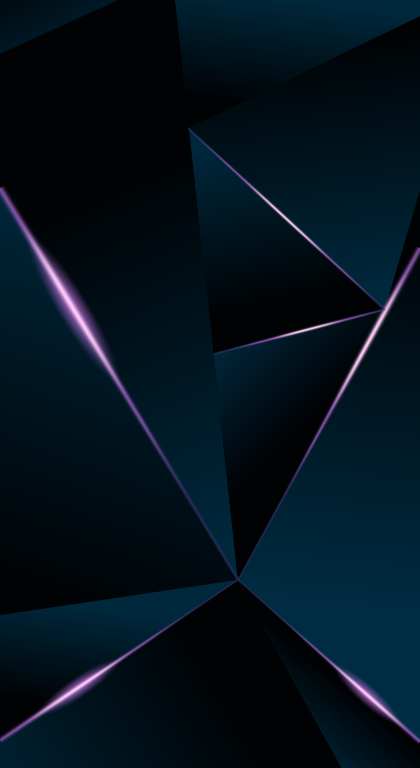
Reproduce this background procedurally as a Shadertoy shader.

```glsl
// Dark faceted backdrop: flat panels with blue gradients, split by violet light beams.
// Panels are half planes painted back to front; beams are gaussian lines along
// chosen seams, some with an elliptical flare at their hottest point.

const float ASPECT = 0.547;                 // design width over height
const vec3 SHADOW = vec3(0.0, 0.008, 0.015);
const vec3 BLUE   = vec3(0.0, 0.165, 0.250);
const vec3 INDIGO = vec3(0.20, 0.19, 0.42);
const vec3 VIOLET = vec3(0.60, 0.36, 0.74);
const vec3 PINK   = vec3(1.00, 0.80, 0.97);
const float HEAT_SPREAD = 0.30;             // hot part of a beam, share of its length

// Corners shared by panels and beams
const vec2 HUB         = vec2(0.310, 0.245);
const vec2 SPINE_TOP   = vec2(0.228, 1.000);
const vec2 UPPER       = vec2(0.245, 0.833);
const vec2 ELBOW       = vec2(0.501, 0.597);
const vec2 INNER       = vec2(0.278, 0.539);
const vec2 LEFT_HIGH   = vec2(0.000, 0.755);
const vec2 LEFT_MID    = vec2(0.000, 0.199);
const vec2 LEFT_LOW    = vec2(0.000, 0.036);
const vec2 RIGHT_TOP   = vec2(0.547, 0.979);
const vec2 RIGHT_HIGH  = vec2(0.547, 0.752);
const vec2 RIGHT_MID   = vec2(0.547, 0.677);
const vec2 RIGHT_LOW   = vec2(0.547, 0.034);
const vec2 FOOT        = vec2(0.445, 0.000);
const vec2 CORNER_LEFT = vec2(0.000, 0.930);
const vec2 CORNER_TOP  = vec2(0.154, 1.000);

// Signed distance to line a-b, positive on the right when facing b
float side(vec2 p, vec2 a, vec2 b) {
    vec2 dir = normalize(b - a);
    return dot(p - a, vec2(dir.y, -dir.x));
}

// Linear gradient between a dark and a bright point
vec3 shade(vec2 p, vec2 dark, vec2 bright, float gain) {
    vec2 axis = bright - dark;
    float t = clamp(dot(p - dark, axis) / dot(axis, axis), 0.0, 1.0);
    return mix(SHADOW, BLUE, t * gain);
}

void paint(inout vec3 col, float dist, float px, vec3 fill) {
    col = mix(col, fill, smoothstep(-0.6 * px, 0.6 * px, dist));
}

// Light line: hot is the brightest place (0 to 1), width runs from a to b,
// flare holds the half length and half height of the glow
void beam(inout vec3 col, vec2 p, vec2 a, vec2 b, float hot, vec2 width, vec2 flare, float px) {
    float len = length(b - a);
    float along = dot(p - a, b - a) / len;
    float off = side(p, a, b);
    float s = along / len;
    float heat = exp(-pow((s - hot) / HEAT_SPREAD, 2.0));

    vec2 q = vec2(along - hot * len, off) / max(flare, vec2(0.0001));
    float glow = pow(max(1.0 - dot(q, q), 0.0), 1.6);
    col = mix(col, VIOLET, 0.85 * glow);

    float w = mix(width.x, width.y, clamp(s, 0.0, 1.0)) * (0.7 + 0.3 * heat);
    float drawn = max(w, 0.7 * px);
    float core = exp(-off * off / (drawn * drawn)) * min(1.0, w / drawn + 0.2);
    core *= smoothstep(-px, px, along) * smoothstep(-px, px, len - along);
    vec3 tint = mix(INDIGO, VIOLET, smoothstep(0.0, 0.4, heat));
    tint = mix(tint, PINK, smoothstep(0.55, 1.0, heat));
    col = mix(col, tint, core * (0.65 + 0.35 * heat));
}

void mainImage(out vec4 fragColor, in vec2 fragCoord) {
    vec2 p = fragCoord / iResolution.xy * vec2(ASPECT, 1.0);
    float px = max(ASPECT / iResolution.x, 1.0 / iResolution.y);

    // Left panels
    vec3 col = shade(p, vec2(0.10, 0.75), vec2(0.30, 0.30), 0.92);
    paint(col, side(p, CORNER_TOP, CORNER_LEFT), px,
          shade(p, vec2(0.0, 1.04), vec2(0.08, 0.90), 0.85));
    paint(col, side(p, LEFT_HIGH, HUB), px,
          shade(p, vec2(0.0, 0.24), vec2(0.16, 0.68), 0.85));
    paint(col, side(p, LEFT_MID, HUB), px,
          shade(p, vec2(0.08, 0.08), vec2(0.10, 0.215), 0.95));

    // Panels right of the spine, from top to bottom
    float right = side(p, HUB, SPINE_TOP);
    paint(col, right, px, shade(p, vec2(0.33, 0.86), vec2(0.35, 1.01), 0.95));
    paint(col, min(right, side(p, UPPER, RIGHT_TOP)), px,
          shade(p, vec2(0.36, 0.94), vec2(0.40, 0.61), 0.95));
    paint(col, min(right, side(p, UPPER, ELBOW)), px,
          shade(p, vec2(0.30, 0.59), vec2(0.25, 0.81), 0.95));
    paint(col, min(right, side(p, INNER, ELBOW)), px,
          shade(p, vec2(0.38, 0.43), vec2(0.28, 0.53), 0.85));
    paint(col, min(right, side(p, ELBOW, RIGHT_HIGH)), px, SHADOW);
    paint(col, min(right, side(p, HUB, RIGHT_MID)), px,
          shade(p, vec2(0.50, 0.72), vec2(0.45, 0.20), 1.05));

    // Bottom panels
    paint(col, min(side(p, LEFT_LOW, HUB), side(p, HUB, FOOT)), px,
          shade(p, vec2(0.28, 0.13), vec2(0.02, -0.03), 0.75));
    paint(col, min(side(p, HUB, RIGHT_LOW), side(p, FOOT, HUB)), px,
          shade(p, vec2(0.42, 0.13), vec2(0.36, 0.06), 0.80));

    // Beams
    beam(col, p, LEFT_HIGH, HUB, 0.306, vec2(0.0050, 0.0025), vec2(0.115, 0.021), px);
    beam(col, p, HUB, LEFT_LOW, 0.67, vec2(0.0013, 0.0035), vec2(0.066, 0.014), px);
    beam(col, p, HUB, RIGHT_LOW, 0.71, vec2(0.0012, 0.0030), vec2(0.060, 0.013), px);
    beam(col, p, HUB, RIGHT_MID, 0.72, vec2(0.0012, 0.0040), vec2(0.0), px);
    beam(col, p, UPPER, ELBOW, 0.50, vec2(0.0018), vec2(0.0), px);
    beam(col, p, INNER, ELBOW, 0.55, vec2(0.0018), vec2(0.0), px);

    fragColor = vec4(col, 1.0);
}
```
